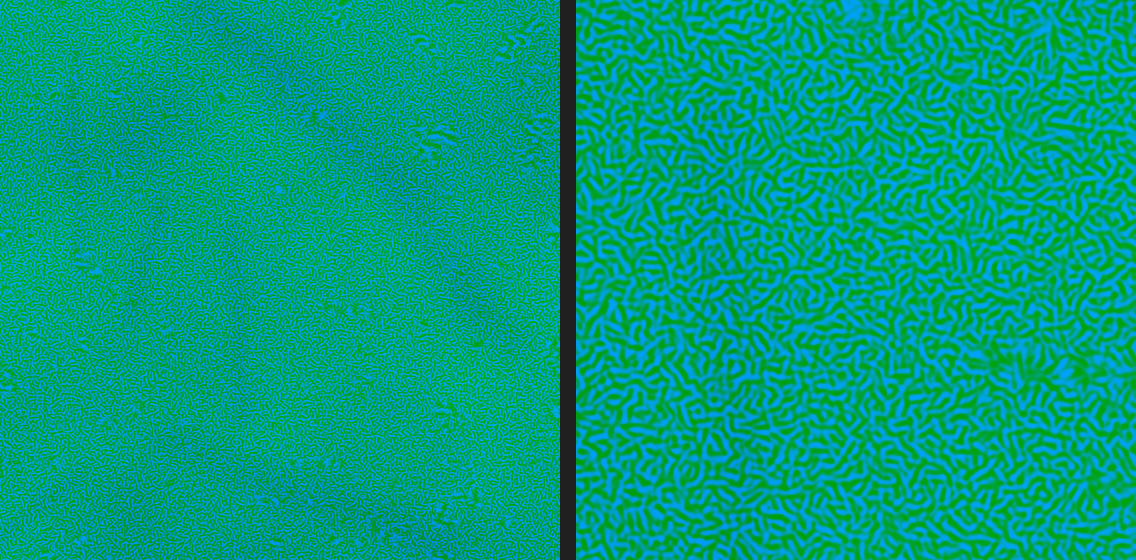
Left: the whole. Right: its middle third, enlarged.
Write a Shadertoy shader that draws this texture.

```glsl
const float TAU = 6.2831853;
const float FINE_CELLS = 160.0;
const float MEDIUM_CELLS = 100.0;
const float COARSE_CELLS = 68.0;
const float SPECK_CELLS = 340.0;
const float BASE_GREEN = 0.62;

float hash(vec2 p, float seed) {
    return fract(sin(dot(p, vec2(127.1, 311.7)) + seed * 74.7) * 43758.5453);
}

float valueNoise(vec2 p, float seed) {
    vec2 cell = floor(p);
    vec2 f = fract(p);
    f = f * f * (3.0 - 2.0 * f);
    float low = mix(hash(cell, seed), hash(cell + vec2(1, 0), seed), f.x);
    float high = mix(hash(cell + vec2(0, 1), seed), hash(cell + vec2(1, 1), seed), f.x);
    return mix(low, high, f.y);
}

float fbm(vec2 p, float seed) {
    float sum = 0.0;
    float amplitude = 0.5;
    for (int i = 0; i < 5; i++) {
        sum += amplitude * valueNoise(p, seed + float(i));
        p = mat2(1.6, 1.2, -1.2, 1.6) * p;
        amplitude *= 0.5;
    }
    return sum;
}

// Maze of randomly turned wavelets, with roughly unit variance
float labyrinth(vec2 p, float cyclesPerCell, float seed) {
    vec2 cell = floor(p);
    float sum = 0.0;
    float energy = 0.0;
    for (int y = -1; y <= 1; y++) {
        for (int x = -1; x <= 1; x++) {
            vec2 id = cell + vec2(x, y);
            vec2 d = p - id - vec2(hash(id, seed), hash(id, seed + 1.0));
            float angle = TAU * hash(id, seed + 2.0);
            float phase = TAU * hash(id, seed + 3.0);
            float weight = exp(-2.6 * dot(d, d));
            float travel = dot(d, vec2(cos(angle), sin(angle)));
            sum += weight * cos(TAU * cyclesPerCell * travel + phase);
            energy += weight * weight;
        }
    }
    return sum / sqrt(0.5 * energy + 0.01);
}

float segmentDistance(vec2 p, vec2 a, vec2 b) {
    vec2 ab = b - a;
    return length(p - a - ab * clamp(dot(p - a, ab) / dot(ab, ab), 0.0, 1.0));
}

float glow(float distance, float width) {
    return exp(-distance * distance / (width * width));
}

void mainImage(out vec4 fragColor, in vec2 fragCoord) {
    vec2 p = fragCoord / iResolution.y;
    vec2 warp = vec2(fbm(p * 9.0, 10.0), fbm(p * 9.0, 20.0)) - 0.48;
    vec2 q = p + 0.05 * warp;

    // Creases: one upright, one long diagonal, one low and some faint folds
    float upright = segmentDistance(q, vec2(0.135, 0.90), vec2(0.13, 0.70));
    upright = min(upright, segmentDistance(q, vec2(0.13, 0.70), vec2(0.15, 0.52)));
    float diagonal = segmentDistance(q, vec2(0.36, 0.98), vec2(0.72, 0.66));
    diagonal = min(diagonal, segmentDistance(q, vec2(0.72, 0.66), vec2(0.90, 0.40)));
    float low = segmentDistance(q, vec2(0.32, 0.20), vec2(0.78, 0.03));
    float fold = segmentDistance(q, vec2(0.42, 0.60), vec2(0.44, 0.25));
    fold = min(fold, segmentDistance(q, vec2(0.29, 0.64), vec2(0.23, 0.44)));
    fold = min(fold, segmentDistance(q, vec2(0.0, 0.03), vec2(0.14, 0.16)));
    float shade = 0.6 * glow(diagonal, 0.045) + 0.5 * glow(low, 0.04)
                + 0.4 * glow(upright, 0.018) + 0.4 * glow(fold, 0.02);

    // Scattered coarse swirls, most common on the right
    float swirlNoise = fbm(p * vec2(20.0, 29.0), 30.0);
    float rightSide = smoothstep(0.65, 0.95, p.x);
    float coarseMask = 0.85 * smoothstep(0.58, 0.80, swirlNoise + 0.08 * rightSide);
    float core = max(glow(upright, 0.006), 0.7 * glow(diagonal, 0.004));
    core = max(core, 0.7 * glow(low, 0.004));
    coarseMask = max(coarseMask, 0.8 * core * smoothstep(0.3, 0.5, swirlNoise));

    // Blue carries the grain: a broken fine maze, larger flecks and specks
    float fine = labyrinth(p * FINE_CELLS, 1.0, 40.0);
    float medium = labyrinth(p * MEDIUM_CELLS, 0.8, 45.0);
    float coarse = labyrinth(q * COARSE_CELLS * vec2(0.75, 1.15), 0.9, 50.0);
    float speck = valueNoise(p * SPECK_CELLS, 55.0) - 0.5;
    float maze = 0.95 * fine + 0.28 * medium + 0.4 * speck;
    float grain = mix(maze, 1.2 * coarse + 0.4 * fine, coarseMask);
    float drift = 0.18 * (fbm(p * 11.0, 70.0) - 0.48);
    float blue = 0.515 + 0.48 * tanh(0.88 * grain - 0.06 + drift + 0.1 * shade);

    // Green carries the soft light and dark clouds
    float cloud = fbm(p * 4.0, 60.0) - 0.48;
    float green = BASE_GREEN + 0.12 * cloud - 0.07 * shade;
    fragColor = vec4(0.0, green, blue, 1.0);
}
```
